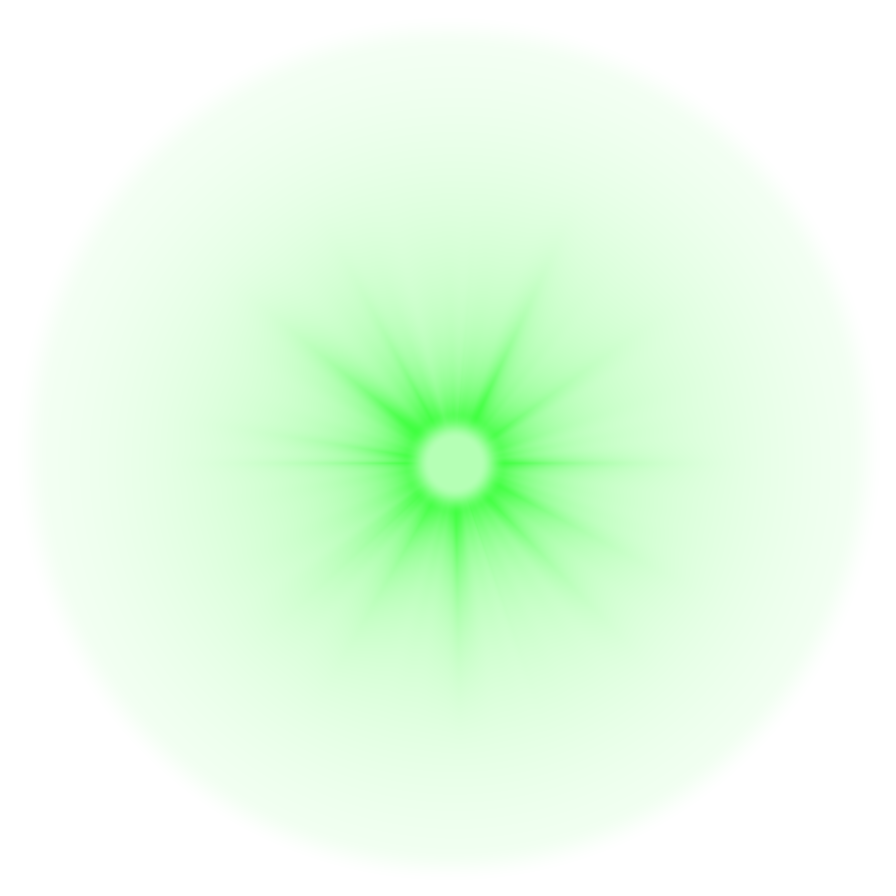
Reproduce this background procedurally as a WebGL 2 fragment shader.

```glsl
#version 300 es
precision highp float;
// A soft green starburst inside a pale round halo on white.
// Ink depth falls off as 1/radius, is strengthened along a ring of angular rays,
// streaked with gradient noise, and replaced by a pale core in the middle.

uniform vec2 u_resolution;
out vec4 outColor;

// Layout, in canvas units with the origin at the lower left
const vec2 STAR_CENTER = vec2(0.508, 0.483);
const vec2 HALO_CENTER = vec2(0.501, 0.499);
const float HALO_RADIUS = 0.486;
const float HALO_SOFTNESS = 0.038;
const float CORE_INNER = 0.028;
const float CORE_OUTER = 0.057;

// Ink is the amount removed from red and blue
const float CORE_INK = 0.29;
const float MAX_INK = 0.76;
const float GLOW_GAIN = 0.0375;
const float OUTER_FADE = 0.035;
const float RAY_REACH = 0.35;
const float STREAK_FREQ = 9.0;
const float STREAK_GAIN = 0.12;

// Each ray: angle in degrees, angular falloff in degrees, strength
const int RAY_COUNT = 14;
const vec3 RAYS[RAY_COUNT] = vec3[RAY_COUNT](
  vec3(0.0, 2.2, 0.55), vec3(35.5, 5.0, 0.28), vec3(65.0, 6.5, 0.60),
  vec3(85.5, 0.8, 0.12), vec3(118.5, 5.0, 0.40), vec3(141.0, 7.0, 0.75),
  vec3(171.0, 4.0, 0.30), vec3(180.0, 1.2, 0.42), vec3(222.5, 4.5, 0.32),
  vec3(240.0, 5.0, 0.34), vec3(271.0, 4.5, 0.58), vec3(289.0, 1.0, 0.14),
  vec3(313.5, 5.5, 0.46), vec3(332.0, 5.5, 0.46));

vec2 hashGradient(vec2 cell) {
  float h = fract(sin(dot(cell, vec2(127.1, 311.7))) * 43758.5);
  float angle = 6.28319 * h;
  return vec2(cos(angle), sin(angle));
}

float gradientNoise(vec2 p) {
  vec2 i = floor(p), f = fract(p);
  vec2 u = f * f * f * (f * (f * 6.0 - 15.0) + 10.0);
  vec2 e = vec2(1.0, 0.0);
  float a = dot(hashGradient(i), f);
  float b = dot(hashGradient(i + e.xy), f - e.xy);
  float c = dot(hashGradient(i + e.yx), f - e.yx);
  float d = dot(hashGradient(i + e.xx), f - e.xx);
  return mix(mix(a, b, u.x), mix(c, d, u.x), u.y);
}

// Sum of the rays' peaked angular profiles
float rayStrength(float degreesAngle) {
  float total = 0.0;
  for (int i = 0; i < RAY_COUNT; i++) {
    float offset = abs(mod(degreesAngle - RAYS[i].x + 180.0, 360.0) - 180.0);
    float softOffset = sqrt(offset * offset + 0.25);
    total += RAYS[i].z * exp(-softOffset / RAYS[i].y);
  }
  return total;
}

void main() {
  float side = min(u_resolution.x, u_resolution.y);
  vec2 uv = (gl_FragCoord.xy - 0.5 * u_resolution) / side + 0.5;
  vec2 p = uv - STAR_CENTER;
  float r = max(length(p), 0.0001);
  vec2 direction = p / r;

  // Rays and fine streaks, fading with distance
  float reach = 1.0 - smoothstep(0.1, RAY_REACH, r);
  float rays = rayStrength(degrees(atan(p.y, p.x)));
  float streaks = STREAK_GAIN * gradientNoise(direction * STREAK_FREQ + 3.7);

  // Glow with a smooth upper limit
  float ink = GLOW_GAIN / r * (1.0 + reach * (rays + streaks));
  ink -= OUTER_FADE * smoothstep(0.2, 0.5, r);
  float excess = max(ink, 0.0) / MAX_INK;
  ink = MAX_INK * excess / pow(1.0 + pow(excess, 6.0), 1.0 / 6.0);

  // Pale core and halo rim
  ink = mix(CORE_INK, ink, smoothstep(CORE_INNER, CORE_OUTER, r));
  float rim = length(uv - HALO_CENTER);
  ink *= 1.0 - smoothstep(HALO_RADIUS - HALO_SOFTNESS, HALO_RADIUS, rim);

  outColor = vec4(1.0 - ink, 1.0, 1.0 - ink, 1.0);
}
```
